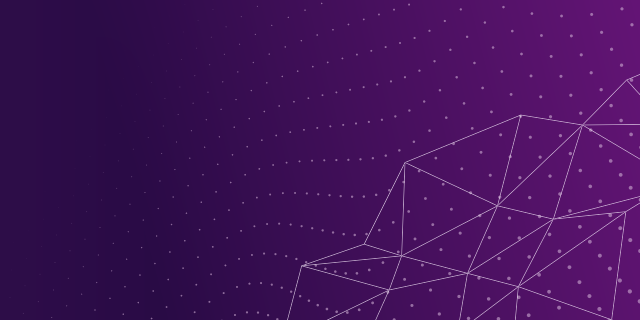
Write a Shadertoy shader that draws this background.

```glsl
// Purple gradient with a rippling perspective sheet of dots and a thin triangulated mesh.

#define HEIGHT 384.0       // canvas height in design units
#define LINE_HALF 0.36     // half width of the mesh lines
#define LINE_ALPHA 0.8
#define DOT_MIN 0.3        // dot radius at the faded edge
#define DOT_GROW 2.3       // added radius towards the lower right
#define DOT_ALPHA 0.6
#define DARK vec3(0.162, 0.042, 0.272)
#define BRIGHT vec3(0.390, 0.080, 0.460)
#define DOT_COLOR vec3(0.80, 0.67, 0.82)
#define LINE_COLOR vec3(0.95, 0.90, 0.97)

const int NODES = 24;
const int STEPS = 45;

// Mesh corners; the last ones lie just outside the canvas
const vec2 node[NODES] = vec2[NODES](
    vec2(362, 65), vec2(437, 91), vec2(486, 189), vec2(625, 246),
    vec2(699, 234), vec2(752, 288), vec2(482, 77), vec2(467, 36),
    vec2(597, 137), vec2(664, 121), vec2(561, 56), vec2(622, 40),
    vec2(751, 130), vec2(790, 304), vec2(800, 235), vec2(790, 180),
    vec2(790, 154), vec2(732, -15), vec2(777, -15), vec2(549, -15),
    vec2(341, -15), vec2(362, -15), vec2(444, -15), vec2(617, -15));

// One continuous walk along all mesh edges
const int walk[STEPS] = int[STEPS](
    7, 10, 6, 8, 2, 6, 7, 22, 21, 7, 0, 6, 1, 2, 3,
    8, 10, 19, 11, 10, 9, 16, 12, 9, 11, 23, 17, 12, 11, 18,
    20, 0, 1, 2, 3, 4, 5, 14, 4, 9, 8, 4, 15, 13, 5);

// Smooth ramp: 0 for negative t, t for positive t
float softRamp(float t, float sharpness) {
    return log(1.0 + exp(sharpness * t)) / sharpness;
}

// Position of row zero at a column of the dot sheet
vec2 sheetCrest(float column) {
    float rise = max(column - 13.0, 0.0);
    float x = 260.0 + 18.0 * column
            - 4.5 * softRamp(column - 5.0, 0.5)
            + 11.0 * softRamp(column - 15.7, 0.5);
    float y = 192.0 - 14.0 * softRamp(2.5 - column, 0.7)
            + 12.0 * softRamp(column - 13.6, 1.0) + 0.6 * rise * rise;
    return vec2(x, y);
}

// Offset from one row to the next, wider to the right
vec2 rowStep(float column) {
    return mix(vec2(-2.0, -33.0), vec2(-12.5, -48.5), smoothstep(0.0, 16.0, column));
}

// Sheet coordinates (column, row) of a point, by fixed-point iteration
vec2 toSheet(vec2 p) {
    float column = (p.x - 260.0) / 18.0;
    float row = 0.0;
    for (int i = 0; i < 10; i++) {
        vec2 crest = sheetCrest(column);
        vec2 stride = rowStep(column);
        row = (p.y - crest.y) / stride.y;
        column += (p.x - crest.x - row * stride.x) / 20.0;
    }
    return vec2(column, row);
}

float segmentDistance(vec2 p, vec2 a, vec2 b) {
    vec2 ap = p - a, ab = b - a;
    return length(ap - ab * clamp(dot(ap, ab) / dot(ab, ab), 0.0, 1.0));
}

float coverage(float signedDistance, float pixel) {
    return clamp(0.5 - signedDistance / pixel, 0.0, 1.0);
}

float dotSheet(vec2 p, float pixel) {
    vec2 cell = round(toSheet(p));
    vec2 center = sheetCrest(cell.x) + cell.y * rowStep(cell.x);
    float depth = (center.x - 0.65 * center.y + 50.0) / 817.0;
    float radius = DOT_MIN + DOT_GROW * max(depth, 0.0);
    float fade = smoothstep(-0.02, 0.25, depth);
    return fade * coverage(length(p - center) - radius, pixel);
}

float mesh(vec2 p, float pixel) {
    float nearest = 1e4;
    for (int i = 1; i < STEPS; i++)
        nearest = min(nearest, segmentDistance(p, node[walk[i - 1]], node[walk[i]]));
    return coverage(nearest - LINE_HALF, pixel);
}

void mainImage(out vec4 fragColor, in vec2 fragCoord) {
    float pixel = HEIGHT / iResolution.y;
    vec2 p = fragCoord * pixel;

    // Background glow from the upper right
    float glow = clamp((p.x + 0.25 * p.y - 200.0) / 664.0, 0.0, 1.0);
    vec3 color = mix(DARK, BRIGHT, glow);
    color += vec3(0.015, 0.008, 0.012) * (1.0 - smoothstep(0.0, 200.0, p.x));

    // Dots, then the mesh on top
    color = mix(color, DOT_COLOR, DOT_ALPHA * dotSheet(p, pixel));
    color = mix(color, LINE_COLOR, LINE_ALPHA * mesh(p, pixel));
    fragColor = vec4(color, 1.0);
}
```
